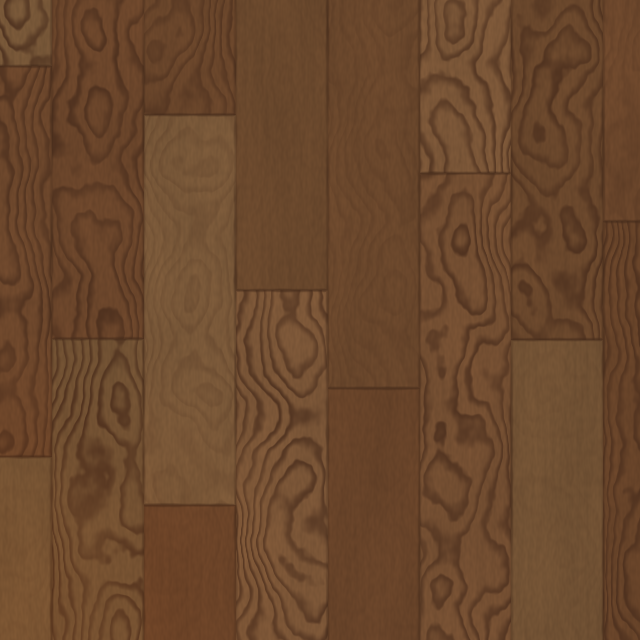
Give the GLSL for this texture, as a WebGL 1 fragment shader.

```glsl
precision highp float;

uniform vec2 u_resolution;

#define PLANK_WIDTH 0.1437
#define FIRST_EDGE 0.063
#define SHORT_LENGTH 0.61
#define LONG_LENGTH 0.91
#define SEAM_REACH 0.0042
#define RING_CURVE 9.0
#define RING_WARP 3.4
#define RING_DEPTH 0.78
#define DARK_WOOD vec3(0.385, 0.250, 0.150)
#define LIGHT_WOOD vec3(0.482, 0.352, 0.228)
#define RING_COLOR vec3(0.285, 0.175, 0.110)
#define SEAM_COLOR vec3(0.270, 0.170, 0.105)

float hash(vec2 p) {
  return fract(sin(dot(p, vec2(127.1, 311.7))) * 43758.55);
}

vec2 gradientAt(vec2 cell) {
  float angle = 6.2832 * hash(cell);
  return vec2(cos(angle), sin(angle));
}

float gradientNoise(vec2 p) {
  vec2 i = floor(p);
  vec2 f = p - i;
  vec2 w = f * f * f * (f * (f * 6.0 - 15.0) + 10.0);
  vec2 e = vec2(0.0, 1.0);
  float bottom = mix(dot(gradientAt(i), f),
                     dot(gradientAt(i + e.yx), f - e.yx), w.x);
  float top = mix(dot(gradientAt(i + e), f - e),
                  dot(gradientAt(i + e.yy), f - e.yy), w.x);
  return mix(bottom, top, w.y);
}

// Height of one end joint in each column, staggered between neighbours
float jointHeight(float column, float odd) {
  return 0.34 - 0.14 * sin((column + 0.5) * 0.785) + 0.26 * odd;
}

// Dark latewood lines: contours of a warped parabola around the heart
float growthRings(vec2 p, float heart, vec2 seed) {
  float offset = p.x - heart;
  float height = RING_CURVE * offset * offset;
  height += RING_WARP * gradientNoise(p * vec2(1.6, 8.0) + seed);
  height += 0.6 * gradientNoise(p * vec2(4.0, 23.0) + seed.yx);
  height += 0.15 * gradientNoise(p * vec2(14.0, 70.0) + seed);
  float phase = fract(height);
  return smoothstep(0.35, 0.82, phase) * (1.0 - smoothstep(0.82, 1.0, phase));
}

// Fine fibres, pores and mottling shared by all the boards
float fibreGrain(vec2 uv, vec2 seed) {
  float streaks = gradientNoise(uv * vec2(150.0, 9.0) + seed);
  float pores = gradientNoise(uv * vec2(260.0, 85.0) + seed);
  float mottle = gradientNoise(uv * vec2(14.0, 5.0) + seed);
  return 0.045 * streaks + 0.06 * pores + 0.06 * mottle;
}

void main() {
  vec2 uv = gl_FragCoord.xy / u_resolution;

  // Plank layout
  float across = (uv.x + FIRST_EDGE) / PLANK_WIDTH;
  float column = floor(across);
  float odd = mod(column, 2.0);
  float plankLength = mix(SHORT_LENGTH, LONG_LENGTH, odd);
  float along = (uv.y - jointHeight(column, odd)) / plankLength + 1.0;
  float row = floor(along);
  vec2 local = vec2(fract(across), fract(along));
  vec2 seed = vec2(column * 7.3 + row * 3.1, row * 13.7 + column * 5.9);

  // Per-plank tone, warmth and strength of figure
  float tone = 0.5 + 0.42 * cos((2.5 - 0.4 * row) * (column - 3.0 - 2.0 * row));
  float figure = cos((3.1416 - 1.885 * row) * (column - 1.0 + 0.5 * row));
  figure = mix(0.1, 1.0, smoothstep(-0.7, 0.8, figure));
  float warmth = hash(seed) - 0.5;
  float heart = 0.5 + 0.5 * (hash(seed + 4.7) - 0.5);

  // Wood
  vec3 color = mix(DARK_WOOD, LIGHT_WOOD, tone);
  color += warmth * vec3(0.018, -0.012, -0.008);
  color *= 1.0 + fibreGrain(uv, seed);
  float rings = growthRings(vec2(local.x, uv.y), heart, seed);
  float patchy = 0.8 + 0.5 * gradientNoise(uv * vec2(11.0, 6.0) + seed.yx);
  color = mix(color, RING_COLOR, rings * figure * RING_DEPTH * patchy);

  // Seams, slightly wavering and unevenly worn
  float waver = 0.0012 * gradientNoise(uv * 45.0);
  vec2 edge = min(local, 1.0 - local) * vec2(PLANK_WIDTH, plankLength) + waver;
  vec2 seam = 1.0 - smoothstep(vec2(0.0), vec2(SEAM_REACH), edge);
  float wear = 0.5 + 0.5 * gradientNoise(uv * vec2(23.0, 12.0));
  color = mix(color, SEAM_COLOR, max(seam.x * wear, seam.y * 0.65));

  // Warm glow in the lower left corner
  float glow = 1.0 - smoothstep(0.0, 0.6, length(uv));
  color += glow * vec3(0.035, 0.004, -0.012);

  gl_FragColor = vec4(color, 1.0);
}
```
